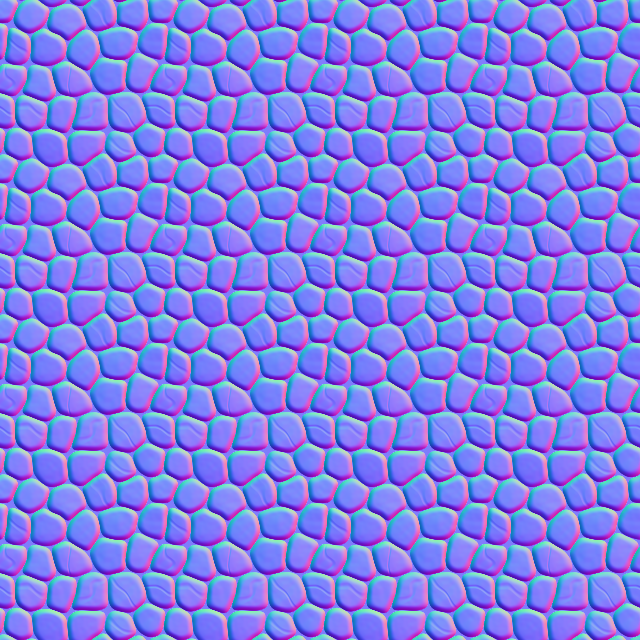
Reproduce this texture map procedurally as a Shadertoy shader.

```glsl
// Tangent-space normal map of closely packed, rounded cobblestones.
// Staggered, jittered Voronoi cells become domed stones through a smooth
// minimum of their border distances; the height slope gives the colour.

const float TILES = 4.0;         // pattern repeats across the canvas
const float CELLS = 5.0;         // stones per repeat, each way
const float STAGGER = 0.4;       // row shift; CELLS * STAGGER is whole
const float JITTER = 0.58;       // scatter of the stone centres
const float GAP = 0.002;         // half width of the joints
const float BEVEL = 0.195;       // width of the rounded rim
const float THICKNESS = 0.21;    // height of a stone
const float ROUNDNESS = 13.0;    // lower values round the corners more
const float SLOPE_STEP = 0.016;  // half distance between height samples

vec2 hash22(vec2 p) {
    vec2 q = vec2(dot(p, vec2(127.1, 311.7)), dot(p, vec2(269.5, 183.3)));
    return fract(sin(q) * 43758.5453);
}

// Value noise that wraps after a whole number of lattice steps
float wrappedNoise(vec2 p, float period) {
    vec2 i = floor(p), f = fract(p);
    vec2 s = f * f * (3.0 - 2.0 * f);
    float a = hash22(mod(i, period)).x;
    float b = hash22(mod(i + vec2(1, 0), period)).x;
    float c = hash22(mod(i + vec2(0, 1), period)).x;
    float d = hash22(mod(i + vec2(1, 1), period)).x;
    return mix(mix(a, b, s.x), mix(c, d, s.x), s.y);
}

// Cell near p, counted in columns and rows of the staggered grid
vec2 nearbyCell(vec2 p, vec2 offset) {
    float row = floor(p.y) + offset.y;
    float shift = fract(STAGGER * mod(row, CELLS));
    return vec2(floor(p.x - shift) + offset.x, row);
}

vec2 stoneCentre(vec2 cell) {
    vec2 id = mod(cell, CELLS);
    vec2 scatter = (hash22(id + 3.7) - 0.5) * JITTER;
    return cell + 0.5 + scatter + vec2(fract(STAGGER * id.y), 0.0);
}

// Nearest stone: xy is the vector to its centre, zw its wrapped cell
vec4 nearestStone(vec2 p) {
    vec4 nearest = vec4(9.0);
    for (int j = -1; j <= 1; j++)
    for (int i = -1; i <= 1; i++) {
        vec2 cell = nearbyCell(p, vec2(i, j));
        vec2 r = stoneCentre(cell) - p;
        if (dot(r, r) < dot(nearest.xy, nearest.xy))
            nearest = vec4(r, mod(cell, CELLS));
    }
    return nearest;
}

// Smooth minimum of the distances to all borders of the stone
float borderDistance(vec2 p, vec2 toCentre) {
    float sum = 0.0;
    for (int j = -1; j <= 1; j++)
    for (int i = -2; i <= 2; i++) {
        vec2 r = stoneCentre(nearbyCell(p, vec2(i, j))) - p;
        vec2 across = r - toCentre;
        float span = length(across);
        if (span > 0.001) {
            float d = dot(0.5 * (r + toCentre), across / span);
            sum += exp(-ROUNDNESS * d);
        }
    }
    return -log(sum) / ROUNDNESS;
}

// Fine dents, plus a bent crease across some of the stones
float surfaceDetail(vec2 p, vec2 toCentre, vec2 random) {
    float dents = 0.02 * wrappedNoise(p * 3.0, CELLS * 3.0)
                + 0.006 * wrappedNoise(p * 7.0, CELLS * 7.0);
    float angle = 6.2832 * random.y;
    float bend = 0.5 * (wrappedNoise(p * 2.0 + 0.3, CELLS * 2.0) - 0.5);
    float line = abs(dot(toCentre, vec2(cos(angle), sin(angle))) + bend);
    float creased = step(0.6, random.x);
    return dents - 0.014 * creased * (1.0 - smoothstep(0.0, 0.09, line));
}

float stoneHeight(vec2 p) {
    // Bend the cells a little so that no outline is straight
    vec2 bend = vec2(wrappedNoise(p * 2.0, CELLS * 2.0),
                     wrappedNoise(p * 2.0 + 5.0, CELLS * 2.0)) - 0.5;
    vec2 q = p + 0.13 * bend;
    vec4 stone = nearestStone(q);
    float rim = clamp((borderDistance(q, stone.xy) - GAP) / BEVEL, 0.0, 1.0);
    float profile = 1.0 - pow(1.0 - rim, 3.0);

    // Each stone leans its own way and bulges in the middle
    vec2 lean = (hash22(stone.zw + 11.3) - 0.5) * 0.2;
    float top = THICKNESS - dot(lean, stone.xy)
              - 0.1 * dot(stone.xy, stone.xy)
              + surfaceDetail(p, stone.xy, hash22(stone.zw + 23.9));
    return profile * top + 0.006 * wrappedNoise(p * 4.0, CELLS * 4.0);
}

vec3 surfaceNormal(vec2 p, float e) {
    float dx = stoneHeight(p + vec2(e, 0)) - stoneHeight(p - vec2(e, 0));
    float dy = stoneHeight(p + vec2(0, e)) - stoneHeight(p - vec2(0, e));
    return normalize(vec3(-dx, -dy, 2.0 * e));
}

void mainImage(out vec4 fragColor, in vec2 fragCoord) {
    vec2 p = fragCoord / iResolution.xy * TILES * CELLS;
    vec3 normal = surfaceNormal(p, SLOPE_STEP);
    vec3 colour = 0.5 + 0.5 * normal;
    fragColor = vec4(colour - vec3(0.0, 0.01, 0.01), 1.0);
}
```
